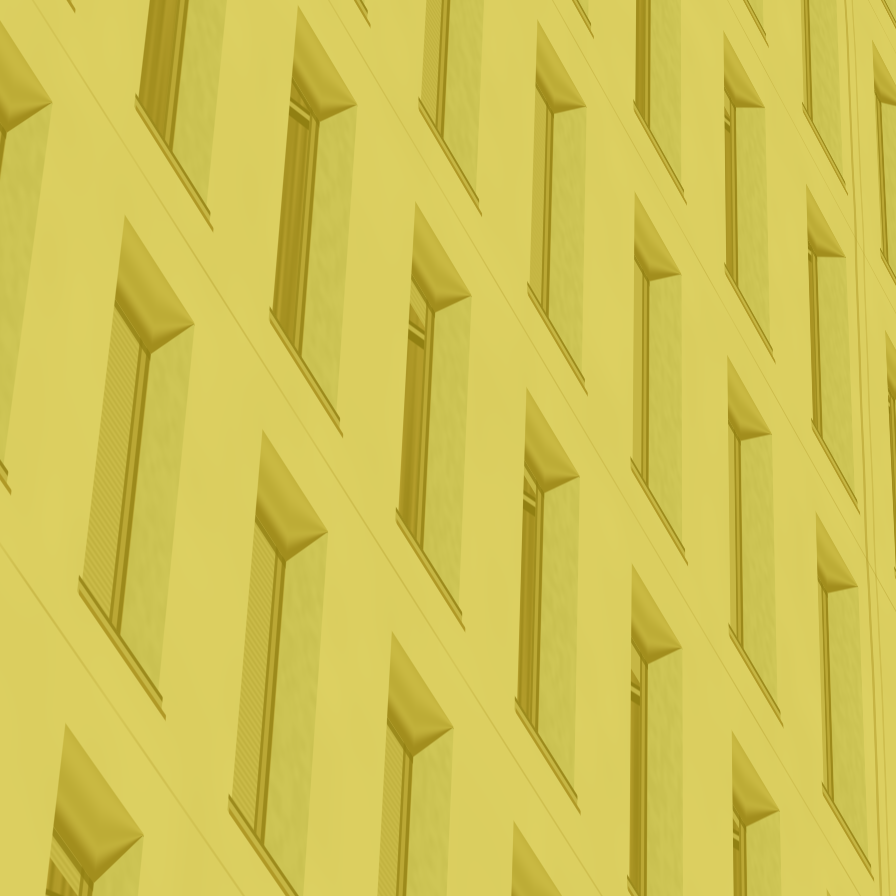
This pattern is drawn by a WebGL 1 fragment shader. Its source:

```glsl
precision highp float;

uniform vec2 u_resolution;

// Wall perspective: first window apex, one column, one row, foreshortening
const vec2 ORIGIN = vec2(0.1393, 0.7604);
const vec2 COLUMN_STEP = vec2(0.1631, -0.2227);
const vec2 ROW_STEP = vec2(0.0734, 0.5863);
const vec2 FORESHORTEN = vec2(0.0322, 0.0981);

// Window layout in cell units
const float WIDTH = 0.5;
const float HEIGHT = 0.743;
const float SOFFIT = 0.18;
const float FRAME = 0.075;
const float JOINT = -0.13;
const float CORNER = 6.64;

const vec3 WALL = vec3(0.86, 0.81, 0.375);
const vec3 REVEAL = vec3(0.80, 0.765, 0.325);
const vec3 SOFFIT_TONE = vec3(0.765, 0.70, 0.235);
const vec3 BLIND = vec3(0.775, 0.715, 0.265);
const vec3 BROWN = vec3(0.69, 0.60, 0.15);
const vec3 DARK = vec3(0.57, 0.50, 0.07);

float hash(vec2 p) {
  return fract(sin(dot(p, vec2(127.1, 311.7))) * 4375.85);
}

float noise(vec2 p) {
  vec2 i = floor(p);
  vec2 f = fract(p);
  f = f * f * (3.0 - 2.0 * f);
  return mix(mix(hash(i), hash(i + vec2(1.0, 0.0)), f.x),
             mix(hash(i + vec2(0.0, 1.0)), hash(i + 1.0), f.x), f.y);
}

float edge(float x, float start, float blur) {
  return smoothstep(start - blur, start + blur, x);
}

float band(float x, float start, float end, float blur) {
  return edge(x, start, blur) - edge(x, end, blur);
}

float cross2(vec2 a, vec2 b) {
  return a.x * b.y - a.y * b.x;
}

// Invert the projection: canvas point to (column, row)
vec2 wallFromCanvas(vec2 p) {
  vec2 a = FORESHORTEN.x * p - COLUMN_STEP;
  vec2 b = FORESHORTEN.y * p - ROW_STEP;
  vec2 d = ORIGIN - p;
  return vec2(cross2(d, b), cross2(a, d)) / cross2(a, b);
}

// Glass with a striped blind, or an open pane with dark curtain folds
vec3 glassColor(float u, float t, float inner, vec2 id, vec2 blur) {
  float seed = hash(id + 3.7);
  float stripes = sin(t * 500.0) * (1.0 - smoothstep(1.0, 4.0, id.x));
  vec3 blind = BLIND + 0.018 * stripes;
  float folds = noise(vec2(u * 45.0, t * 2.0 + seed * 9.0));
  vec3 curtain = mix(DARK, BROWN + 0.03, 0.3 + 0.7 * folds);
  float isOpen = step(0.5, mod(id.y, 2.0)) * step(seed, 0.92);
  float paneTop = SOFFIT + 0.1 * seed;
  vec3 color = mix(blind, curtain, isOpen * edge(t, paneTop, blur.y));
  float tilt = t - paneTop - 0.25 * (inner - u);
  color = mix(color, DARK, isOpen * band(tilt, -0.01, 0.035, blur.y));
  color = mix(color, BLIND, isOpen * band(tilt, 0.0, 0.012, blur.y));
  // Frame post and the head of the frame
  float post = u - inner;
  color = mix(color, mix(BROWN, BLIND, 0.5), edge(post, -FRAME, blur.x));
  color = mix(color, DARK, 0.65 * band(post, -FRAME, -FRAME + 0.018, blur.x));
  color = mix(color, DARK, 0.75 * band(post, -0.028, -0.004, blur.x));
  return mix(color, DARK, 0.8 * band(t, SOFFIT, SOFFIT + 0.015, blur.y));
}

vec3 windowColor(float u, float t, vec2 id, vec2 blur) {
  float shift = clamp(0.25 + 0.022 * id.x, 0.22, 0.42);
  float inner = WIDTH - shift;
  float back = SOFFIT * clamp((WIDTH - u) / shift, 0.02, 1.0);
  // Underside of the lintel, darkening towards the glass
  float depth = t / back;
  vec3 soffit = SOFFIT_TONE + 0.025 * sin(depth * 9.0);
  soffit = mix(soffit, mix(BROWN, DARK, 0.45), smoothstep(0.66, 0.92, depth));
  // Side reveal with weathered streaks
  float grain = noise(vec2(u * 30.0, t * 45.0) + id * 17.0);
  vec3 reveal = REVEAL + 0.025 * (grain - 0.5) + 0.04 * (u - inner - 0.15);
  vec3 color = mix(glassColor(u, t, inner, id, blur), reveal, edge(u, inner, blur.x));
  return mix(soffit, color, edge(t, back, blur.y));
}

void main() {
  vec2 p = gl_FragCoord.xy / u_resolution;
  vec2 wall = wallFromCanvas(p);
  float scale = 1.0 + dot(FORESHORTEN, wall);
  vec2 blur = vec2(4.5, 2.4) * scale / min(u_resolution.x, u_resolution.y);
  vec2 id = vec2(floor(wall.x + 0.2), ceil(wall.y - 0.2));
  float u = wall.x - id.x;
  float t = id.y - wall.y;

  // Plaster and panel joints
  vec3 color = WALL + 0.012 * (noise(wall * vec2(5.0, 7.0)) - 0.5);
  float wear = 0.15 + 0.25 * noise(wall * vec2(4.0, 2.0));
  color = mix(color, BROWN, wear * band(t, JOINT - 0.003, JOINT + 0.003, blur.y));

  // Building corner
  float corner = wall.x - CORNER + 0.03 * (noise(vec2(wall.y * 5.0, 2.0)) - 0.5);
  color = mix(color, BROWN, 0.5 * band(corner, -0.02, 0.01, blur.x));
  color = mix(color, BROWN, 0.3 * band(corner, 0.09, 0.11, blur.x));

  // Recessed window
  float opening = band(u, 0.0, WIDTH, blur.x) * band(t, 0.0, HEIGHT + 0.01, blur.y);
  color = mix(color, windowColor(u, t, id, blur), opening);

  // Sill: a pale strip between two dark rails
  float sill = t - HEIGHT;
  float sillSpan = band(u, -0.02, 0.53, blur.x);
  color = mix(color, BLIND, sillSpan * band(sill, -0.004, 0.026, blur.y));
  color = mix(color, DARK, 0.8 * sillSpan * band(sill, -0.005, 0.004, blur.y));
  color = mix(color, BROWN, band(u, -0.01, 0.56, blur.x) * band(sill, 0.017, 0.027, blur.y));

  gl_FragColor = vec4(color, 1.0);
}
```
